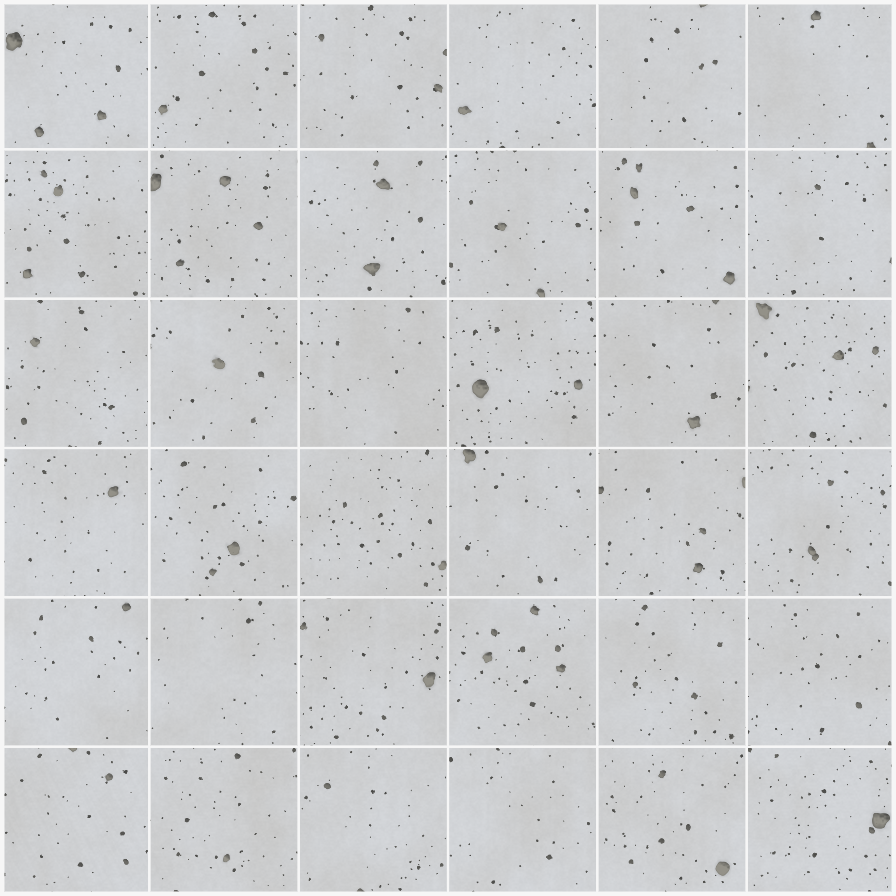
Give the GLSL for this texture, as a Shadertoy shader.

```glsl
// Pale concrete tiles, six by six, with scattered air pores and thin white joints.

const float TILES = 6.0;             // repeats across and down
const float JOINT_HALF = 0.0014;     // half width of inner joints, canvas units
const float BORDER = 0.0050;         // width of the outer white frame
const int LAYERS = 4;                // pore sizes, from specks to large holes
const vec3 COOL_GREY = vec3(0.822, 0.832, 0.845);
const vec3 WARM_GREY = vec3(0.785, 0.785, 0.782);
const vec3 JOINT_WHITE = vec3(0.965);
const vec3 PORE_DARK = vec3(0.23, 0.23, 0.22);
const vec3 PORE_FLOOR = vec3(0.56, 0.55, 0.51);
const float GRAIN = 0.030;           // strength of the fine grain

float hash(vec2 p) {
    return fract(sin(dot(p, vec2(127.1, 311.7))) * 43758.5453);
}

vec2 hash2(vec2 p) {
    return vec2(hash(p), hash(p + 19.7));
}

float noise(vec2 p) {
    vec2 i = floor(p), f = fract(p);
    f = f * f * (3.0 - 2.0 * f);
    return mix(mix(hash(i), hash(i + vec2(1, 0)), f.x),
               mix(hash(i + vec2(0, 1)), hash(i + vec2(1, 1)), f.x), f.y);
}

float fbm(vec2 p) {
    float sum = 0.0, amp = 0.5;
    for (int i = 0; i < 5; i++) {
        sum += amp * noise(p);
        p = p * 2.03 + 7.3;
        amp *= 0.5;
    }
    return sum;
}

// Mottled slab surface: clouds, faint vertical streaks and grain
vec3 concrete(vec2 uv, vec2 p, vec2 tile) {
    float clouds = fbm(p * 2.5);
    float streaks = noise(p * vec2(14.0, 1.2));
    float centre = exp(-7.0 * dot(uv - vec2(0.58, 0.47), uv - vec2(0.58, 0.47)));
    float warmth = 1.5 * (clouds - 0.48) + 0.25 * (streaks - 0.5)
                 + 0.42 * centre + 0.2 * hash(tile + 3.1) + 0.12;
    vec3 col = mix(COOL_GREY, WARM_GREY, clamp(warmth, 0.0, 1.0));
    col += GRAIN * (fbm(p * 34.0) - 0.48);
    return col + 0.5 * GRAIN * (noise(p * 85.0) - 0.5);
}

// One jittered pore per grid cell; p is in tile units
vec3 addPores(vec3 col, vec2 p, float cells, float chance, vec2 radii, float px) {
    vec2 id = floor(p * cells);
    vec2 seed = id + cells * 5.3;
    if (hash(seed + 2.9) > chance) return col;

    float size = hash(seed + 8.3);
    float r = mix(radii.x, radii.y, size * size);
    float margin = min(0.45, 1.7 * r * cells);
    vec2 d = p - (id + mix(vec2(margin), vec2(1.0 - margin), hash2(seed))) / cells;

    // Stretch and roughen the outline
    float angle = 6.2832 * hash(seed + 4.7);
    vec2 axis = vec2(cos(angle), sin(angle));
    vec2 q = vec2(dot(d, axis), dot(d, vec2(-axis.y, axis.x)));
    q.y *= 1.0 + 0.4 * hash(seed + 6.1);
    float dist = length(q) + r * 0.6 * (noise(q / r * 1.4 + seed) - 0.5);

    // Larger pores show a pale floor below a shaded upper rim
    float depth = smoothstep(0.012, 0.035, r);
    float shade = smoothstep(-0.35, 1.0, dot(d / r, vec2(0.35, 0.8)) + 0.5 * (noise(p * 70.0) - 0.5));
    float rim = smoothstep(0.55, 1.0, dist / r) * 0.45;
    float floorLight = depth * (1.0 - max(shade, rim)) + 0.3 * hash(seed + 5.5);
    vec3 pore = mix(PORE_DARK, PORE_FLOOR, clamp(floorLight, 0.0, 1.0));

    // Soft stain around the hole, then the hole itself
    col *= 1.0 - 0.09 * depth * (1.0 - smoothstep(r * 0.8, r * 1.6, dist));
    float cover = 1.0 - smoothstep(r - 0.6 * px, r + 0.6 * px, dist);
    return mix(col, pore, 0.9 * cover);
}

void mainImage(out vec4 fragColor, in vec2 fragCoord) {
    vec2 uv = fragCoord / iResolution.xy;
    float pixel = 1.0 / iResolution.y;
    vec2 tile = floor(uv * TILES);

    // Every tile is a different cut of the slab
    vec2 p = fract(uv * TILES) + floor(hash2(tile + 1.3) * 60.0) + hash2(tile + 9.1);
    vec3 col = concrete(uv, p, tile);

    // Each layer has fewer and larger pores than the last
    float density = mix(0.6, 1.4, hash(tile + 5.9));
    float cells = 15.0, chance = 0.20;
    vec2 radii = vec2(0.004, 0.007);
    for (int i = 0; i < LAYERS; i++) {
        float patchy = i < 2 ? 0.4 + 1.2 * noise(p * 3.0) : 1.0;
        vec2 cellMid = (floor(p * cells) + 0.5) / cells;
        patchy = i < 2 ? 0.4 + 1.2 * noise(cellMid * 3.0) : patchy;
        col = addPores(col, p, cells, chance * density * patchy, radii, TILES * pixel);
        cells = floor(cells * 0.56);
        chance *= 1.12;
        radii *= vec2(1.95, 2.0);
    }

    // White joints between the tiles and a frame around them
    vec2 toJoint = abs(fract(uv * TILES + 0.5) - 0.5) / TILES;
    vec2 toEdge = min(uv, 1.0 - uv);
    float joint = min(toJoint.x, toJoint.y) - JOINT_HALF;
    joint = min(joint, min(toEdge.x, toEdge.y) - BORDER);
    col = mix(col, JOINT_WHITE, 1.0 - smoothstep(-0.5 * pixel, 0.5 * pixel, joint));

    fragColor = vec4(col, 1.0);
}
```
